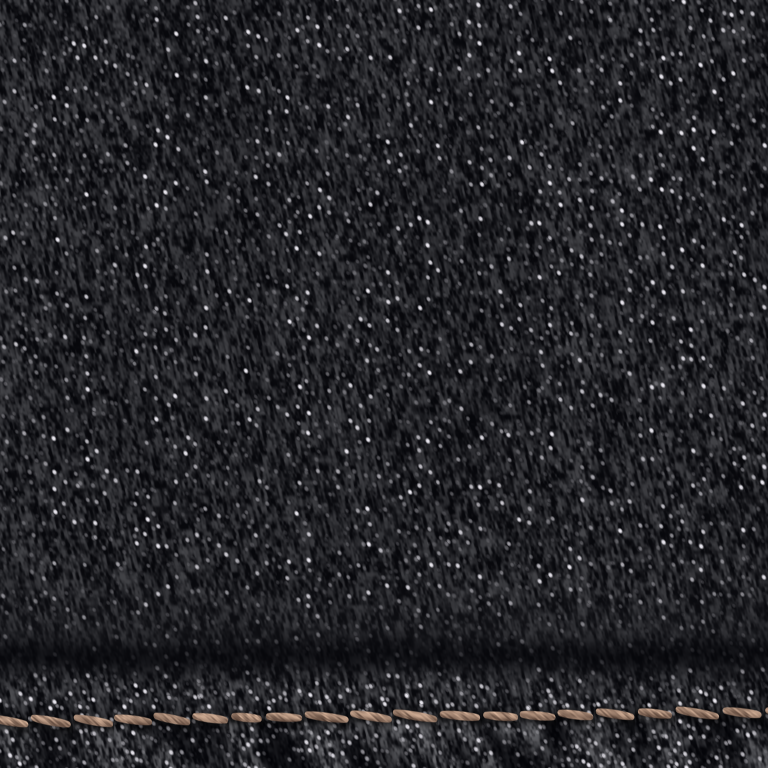
Write a three.js fragment shader that draws this texture.

```glsl
// Dark denim with pale weft specks, a shaded hem and a row of tan stitches.
varying vec2 vUv;

float hash(vec2 p) {
  vec3 q = fract(p.xyx * 0.1031);
  q += dot(q, q.yzx + 33.33);
  return fract((q.x + q.y) * q.z);
}

float noise(vec2 p) {
  vec2 i = floor(p);
  vec2 f = fract(p);
  f = f * f * (3.0 - 2.0 * f);
  return mix(mix(hash(i), hash(i + vec2(1.0, 0.0)), f.x),
             mix(hash(i + vec2(0.0, 1.0)), hash(i + vec2(1.0, 1.0)), f.x), f.y);
}

// Steep, slightly leaning warp yarns, 0 to 1
float warpGrain(vec2 p) {
  p.x += 0.22 * p.y;
  float yarn = noise(p * vec2(250.0, 92.0) + 7.0);
  float fibre = noise(p * vec2(390.0, 210.0) + 51.0);
  return smoothstep(0.15, 0.92, 0.65 * yarn + 0.35 * fibre);
}

// Weft threads peeping out as dots, lined up in columns
float weftSpecks(vec2 p, float seed, float density) {
  vec2 grid = vec2(76.0, 43.0);
  vec2 g = p * grid + seed * 0.37;
  float column = floor(g.x);
  g.y += fract(column * 0.38) + 0.3 * hash(vec2(column, seed));
  vec2 cell = floor(g) + seed * 17.0;
  vec2 jitter = vec2(hash(cell + 3.1), hash(cell + 8.7)) - 0.5;
  vec2 d = (fract(g) - 0.5 - jitter * vec2(0.4, 0.5)) / grid;
  d.x += 0.25 * d.y;
  float strength = hash(cell + 21.3);
  float columnGain = 0.65 + 0.6 * hash(vec2(column, seed + 5.0));
  float radius = 0.0022 + 0.0014 * strength;
  float dot_ = 1.0 - smoothstep(0.25 * radius, 1.15 * radius, length(d * vec2(1.0, 0.85)));
  return dot_ * min(1.0, pow(strength, 2.4) * columnGain * density);
}

void main() {
  vec2 p = vUv;
  float seamY = 0.061 + 0.011 * p.x + 0.003 * (noise(vec2(p.x * 9.0, 4.0)) - 0.5);
  float belowSeam = 1.0 - smoothstep(-0.012, 0.004, p.y - seamY);
  float hem = 1.0 - smoothstep(0.085, 0.12, p.y);

  // Faded streaks, hem shadow and puckers
  float shade = 0.8 + 0.22 * noise(vec2(p.x * 75.0, p.y * 4.0))
              + 0.2 * noise(p * vec2(7.0, 4.0) + 30.0);
  float fold = (p.y - 0.146 - 0.008 * (noise(vec2(p.x * 6.0, 1.0)) - 0.5)) / 0.021;
  float shadow = exp(-fold * fold);
  float ridge = exp(-pow((p.y - 0.1) / 0.018, 2.0));
  float pucker = noise(vec2(p.x * 36.0 + p.y * 22.0, p.y * 14.0 + 60.0));
  shade *= (1.0 - 0.6 * shadow) * (1.0 + 0.22 * ridge);
  shade *= mix(1.0, 0.4 + 1.25 * smoothstep(0.15, 0.8, pucker), belowSeam);

  // Woven cloth
  float soft = smoothstep(0.11, 0.14, p.y) * (1.0 - smoothstep(0.15, 0.27, p.y));
  float grain = mix(warpGrain(p), 0.48, 0.35 * soft);
  vec3 color = (0.026 + 0.205 * grain) * shade + vec3(0.0, 0.002, 0.018);

  // Pale specks, denser along the hem
  float specks = 0.0;
  for (int i = 0; i < 3; i++) {
    float layer = float(i);
    float density = i == 0 ? 1.05 : (i == 1 ? 0.35 + 0.8 * hem : 1.1 * hem);
    specks = max(specks, weftSpecks(p, layer, density));
  }
  specks *= (1.0 - 0.55 * soft) * (1.0 - 0.6 * shadow);
  specks *= mix(1.0, 0.45 + 0.75 * pucker, belowSeam);
  color = mix(color, vec3(0.9, 0.89, 0.92), min(specks, 1.0));

  // Tan stitches: tapered, slightly tilted threads
  float along = p.x * 19.0 + 0.5 * noise(vec2(p.x * 8.0, 9.0));
  float id = floor(along);
  vec2 q = vec2((fract(along) - 0.5) / 19.0, p.y - seamY);
  q.y += q.x * (0.02 + 0.18 * hash(vec2(id, 2.0)));
  float halfLength = 0.019 + 0.004 * hash(vec2(id, 6.0));
  float taper = sqrt(max(0.0, 1.0 - pow(q.x / (halfLength + 0.004), 2.0)));
  float thickness = 0.0022 + 0.0036 * taper;
  float edge = length(vec2(max(abs(q.x) - halfLength, 0.0), q.y)) - thickness;
  float thread = 1.0 - smoothstep(-0.0012, 0.0012, edge);
  float dent = exp(-pow((q.y + 0.003) / 0.009, 2.0));
  color *= 1.0 - 0.5 * dent;

  // Twisted strands, lit from above
  float twist = noise(vec2(q.x * 260.0 + q.y * 330.0 + id * 13.0, q.y * 160.0 + 20.0));
  float light = 0.65 * twist + 0.35 * smoothstep(-0.006, 0.004, q.y);
  vec3 tan_ = mix(vec3(0.3, 0.22, 0.18), vec3(0.86, 0.72, 0.62), light);
  color = mix(color, tan_, thread);

  gl_FragColor = vec4(color, 1.0);
}
```
